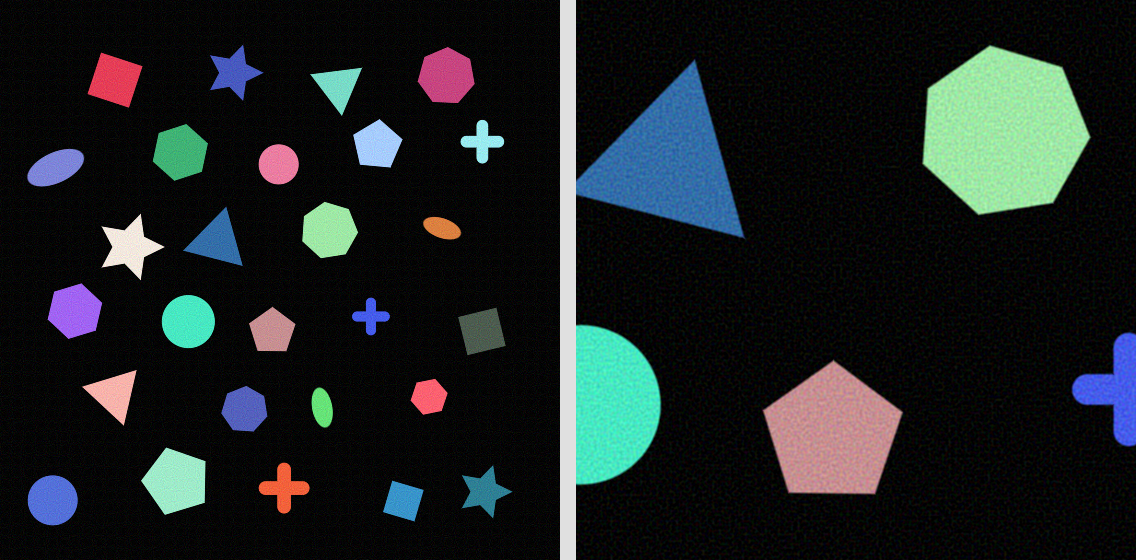
Left, the full canvas; right, a detail of the centre.
Reproduce this pattern procedurally as a Shadertoy shader.

```glsl
const float PI = 3.14159265;

const vec3 BLUES[9] = vec3[9](
    vec3(.33, .44, .85), vec3(.22, .58, .79), vec3(.33, .38, .74),
    vec3(.63, .39, .95), vec3(.27, .36, .92), vec3(.20, .43, .66),
    vec3(.49, .52, .85), vec3(.65, .80, 1.), vec3(.28, .35, .75));
const vec3 GREENS[9] = vec3[9](
    vec3(.62, .92, .79), vec3(.18, .50, .58), vec3(.40, .89, .47),
    vec3(.28, .91, .76), vec3(.30, .36, .31), vec3(.62, .91, .65),
    vec3(.25, .70, .46), vec3(.60, .92, .94), vec3(.47, .86, .78));
const vec3 WARMS[9] = vec3[9](
    vec3(.95, .38, .23), vec3(.97, .70, .67), vec3(.99, .38, .44),
    vec3(.78, .56, .57), vec3(.95, .91, .87), vec3(.86, .50, .25),
    vec3(.92, .49, .63), vec3(.90, .24, .34), vec3(.78, .27, .50));

// Integer hash giving three values in 0..1
vec3 rand3(ivec3 key) {
    uvec3 v = uvec3(key) * 1664525u + 1013904223u;
    v.x += v.y * v.z; v.y += v.z * v.x; v.z += v.x * v.y;
    v ^= v >> 16u;
    v.x += v.y * v.z; v.y += v.z * v.x; v.z += v.x * v.y;
    return vec3(v >> 8u) / 16777216.;
}

// One random gradient per channel, on a lattice that wraps
vec3 corner(ivec2 cell, vec2 d, int period) {
    vec3 angle = 2. * PI * rand3(ivec3(cell % period, 7));
    return cos(angle) * d.x + sin(angle) * d.y;
}

vec3 gradientNoise(vec2 uv, int period) {
    vec2 p = uv * float(period), f = fract(p);
    ivec2 c = ivec2(floor(p));
    vec2 w = f * f * f * (f * (f * 6. - 15.) + 10.);
    return mix(
        mix(corner(c, f, period), corner(c + ivec2(1, 0), f - vec2(1, 0), period), w.x),
        mix(corner(c + ivec2(0, 1), f - vec2(0, 1), period), corner(c + 1, f - 1., period), w.x),
        w.y);
}

mat2 rotation(float a) {
    return mat2(cos(a), sin(a), -sin(a), cos(a));
}

// Folds the plane into one of n sectors, with x along the sector's middle
vec2 sector(vec2 p, float n) {
    float s = 2. * PI / n;
    float a = abs(mod(atan(p.y, p.x), s) - .5 * s);
    return length(p) * vec2(cos(a), sin(a));
}

float polygon(vec2 p, float n, float r) {
    return sector(p, n).x - r * cos(PI / n);
}

float star(vec2 p, float r) {
    vec2 notch = vec2(.5 * r, 0);
    vec2 edge = r * vec2(cos(PI / 5.), sin(PI / 5.)) - notch;
    return dot(sector(p, 5.) - notch, normalize(vec2(edge.y, -edge.x)));
}

float ellipse(vec2 p, vec2 radii) {
    return (length(p / radii) - 1.) * radii.y;
}

float roundCross(vec2 p, float r) {
    p = abs(p);
    if (p.y > p.x) p = p.yx;
    return length(p - vec2(min(p.x, .73 * r), 0)) - .27 * r;
}

float shape(int kind, vec2 p, float r, float spin) {
    vec2 q = rotation(.8 * (spin - .5)) * p;
    if (kind == 0) return length(p) - .85 * r;
    if (kind == 1) return ellipse(rotation(2. * PI * spin) * p, r * vec2(.9, .45));
    if (kind == 2) return polygon(-q, 3., r);
    if (kind == 3) return polygon(rotation(PI / 4.) * q, 4., r);
    if (kind == 4) return polygon(q.yx, 5., r);
    if (kind == 5) return polygon(q.yx, 6., .9 * r);
    if (kind == 6) return polygon(q.yx, 7., r);
    if (kind == 7) return star(p, r);
    return roundCross(p, .78 * r);
}

void mainImage(out vec4 fragColor, in vec2 fragCoord) {
    vec2 uv = fragCoord / iResolution.xy;
    vec3 color = vec3(.012);

    // Alternating rows of five and four jittered shapes
    for (int i = 0; i < 27; i++) {
        int pair = i / 9, k = i % 9;
        vec2 slot = k < 5 ? vec2(k, 2 * pair) : vec2(float(k) - 4.5, 2 * pair + 1);
        vec3 place = rand3(ivec3(i, 3, 1)), look = rand3(ivec3(i, 5, 2));
        float angle = 2. * PI * place.x;
        vec2 center = .12 + slot * vec2(.19, .152)
                    + .035 * sqrt(place.y) * vec2(cos(angle), sin(angle));

        // Wrapped offset, so that shapes continue over the edges
        vec2 p = fract(uv - center + .5) - .5;
        float d = shape((4 * k + 5 * pair) % 9, p, mix(.037, .064, look.x), look.y);
        int family = i % 3, member = i / 3;
        vec3 tint = family == 0 ? BLUES[member] : family == 1 ? GREENS[member] : WARMS[member];
        color = mix(color, tint, smoothstep(.001, -.001, d));
    }

    // Fine coloured grain
    color += .14 * gradientNoise(uv, 512);
    fragColor = vec4(clamp(color, 0., 1.), 1);
}
```
